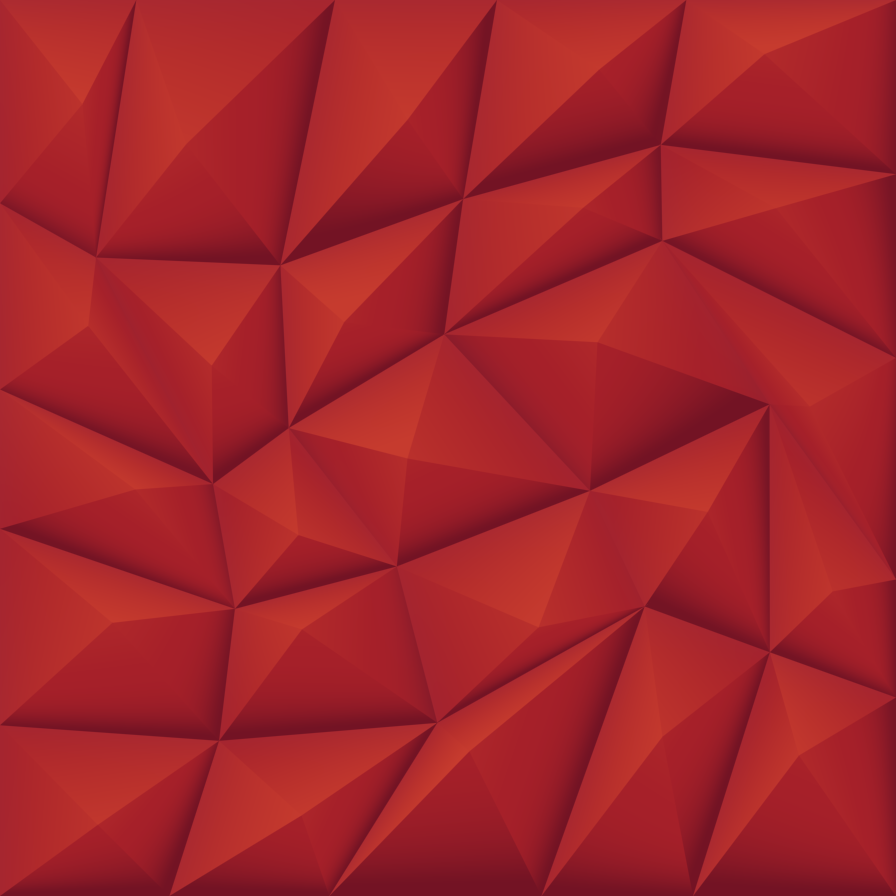
Reproduce this background procedurally as a Shadertoy shader.

```glsl
vec2 hash2(vec2 p) {
    vec3 q = fract(vec3(p.xyx) * vec3(0.1031, 0.1030, 0.0973));
    q += dot(q, q.yzx + 33.33);
    return fract((q.xx + q.yz) * q.zy);
}

float cross2(vec2 a, vec2 b) {
    return a.x * b.y - a.y * b.x;
}

// Jittered lattice corner; border corners slide only along the border
vec2 latticeCorner(vec2 id) {
    vec2 inner = step(0.5, id) * step(id, vec2(4.5));
    vec2 c = (id + (hash2(id + 17.0) - 0.5) * 0.62 * inner) / 5.0 - 0.5;

    // Twist the middle so the ridges run diagonally
    vec2 falloff = 1.0 - 4.0 * c * c;
    float angle = 0.65 * falloff.x * falloff.y;
    float s = sin(angle), k = cos(angle);
    return vec2(k * c.x - s * c.y, s * c.x + k * c.y) + 0.5;
}

// Colour from facet direction, height (0 base, 1 apex) and position along the base
vec3 facetColour(float lit, float height, float along, vec2 rnd) {
    float shade = smoothstep(0.3, -0.8, lit);
    float tone = 0.58 + 0.25 * lit + 0.28 * (height - 0.33);
    tone += (rnd.x - 0.5) * 0.14 + along * (rnd.y - 0.5) * 0.3;
    tone -= 0.36 * shade * exp(-7.0 * height);
    tone = clamp(tone, 0.0, 1.0);

    vec3 crimson = vec3(0.65, 0.125, 0.16);
    vec3 colour = mix(vec3(0.45, 0.075, 0.14), crimson, smoothstep(0.0, 0.5, tone));
    colour = mix(colour, vec3(0.775, 0.23, 0.18), clamp(tone * 2.0 - 1.0, 0.0, 1.0));

    // Cool rim where lit slopes meet the valley
    float rim = pow(1.0 - clamp(height, 0.0, 1.0), 4.0);
    return mix(colour, vec3(0.63, 0.155, 0.21), 0.5 * rim * (1.0 - shade));
}

void mainImage(out vec4 fragColor, in vec2 fragCoord) {
    vec2 p = fragCoord / iResolution.xy;
    float feather = 0.8 / min(iResolution.x, iResolution.y);
    vec3 sum = vec3(0.0);
    float total = 0.0;

    // Each lattice cell is a pyramid of four facets
    for (int j = 0; j < 5; j++)
    for (int i = 0; i < 5; i++) {
        vec2 id = vec2(i, j);
        vec2 corner[4];
        corner[0] = latticeCorner(id);
        corner[1] = latticeCorner(id + vec2(1, 0));
        corner[2] = latticeCorner(id + vec2(1, 1));
        corner[3] = latticeCorner(id + vec2(0, 1));
        vec2 apex = 0.25 * (corner[0] + corner[1] + corner[2] + corner[3]);
        if (distance(p, apex) > 0.4) continue;
        apex += (hash2(id + 71.0) - 0.5) * 0.07;

        for (int k = 0; k < 4; k++) {
            vec2 a = corner[k], b = corner[(k + 1) % 4];
            float area = cross2(b - a, apex - a);
            if (area < 1e-5) continue;

            // Barycentric weights, then distances to the three sides
            vec3 w = vec3(cross2(apex - b, p - b),
                          cross2(a - apex, p - apex),
                          cross2(b - a, p - a));
            vec3 d = w / vec3(distance(apex, b), distance(a, apex), distance(a, b));
            float cover = smoothstep(-feather, feather, min(d.x, min(d.y, d.z)));
            if (cover <= 0.0) continue;
            w /= area;

            vec2 side = normalize(b - a);
            float lit = dot(vec2(side.y, -side.x), normalize(vec2(-0.5, 0.85)));
            vec2 rnd = hash2(id * 4.0 + vec2(k, 131.0));
            sum += cover * facetColour(lit, w.z, w.y - w.x, rnd);
            total += cover;
        }
    }
    fragColor = vec4(sum / max(total, 1e-4), 1.0);
}
```
